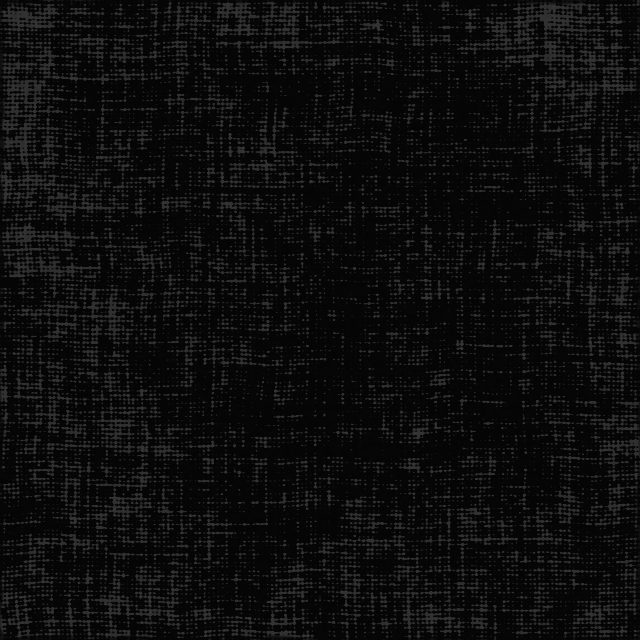
Reproduce this texture procedurally as a Shadertoy shader.

```glsl
// Worn black woven cloth: broken grey thread specks, denser toward the corners.

float hash(vec2 p) {
    vec3 q = fract(p.xyx * vec3(0.1031, 0.1030, 0.0973));
    q += dot(q, q.yzx + 33.33);
    return fract((q.x + q.y) * q.z);
}

// Value noise, centred on zero
float noise(vec2 p) {
    vec2 cell = floor(p), f = fract(p);
    f = f * f * (3.0 - 2.0 * f);
    float low = mix(hash(cell), hash(cell + vec2(1, 0)), f.x);
    float high = mix(hash(cell + vec2(0, 1)), hash(cell + vec2(1, 1)), f.x);
    return mix(low, high, f.y) - 0.5;
}

float blotches(vec2 p) {
    float sum = 0.0, weight = 0.6;
    for (int i = 0; i < 4; i++) {
        sum += weight * noise(p);
        p = p * 2.1 + 17.3;
        weight *= 0.6;
    }
    return sum;
}

// Strength of one thread set: fine ridges that fade in and out along their length
float threads(float across, float along, float ridge, float seed) {
    float strength = 0.55 * noise(vec2(across + seed, along * 22.0))
                   + 0.40 * noise(vec2(across + seed * 2.0, along * 5.0));
    return ridge * cos(6.28318 * across) + strength;
}

void mainImage(out vec4 fragColor, in vec2 fragCoord) {
    vec2 uv = fragCoord / iResolution.xy;

    // Slightly wandering warp and weft
    float column = uv.x * 144.0 + 0.9 * noise(uv * vec2(5.0, 14.0));
    float row = uv.y * 148.0 + 0.9 * noise(uv * vec2(14.0, 5.0) + 40.0);
    float weave = threads(column, uv.y, 0.20, 200.0)
                + threads(row, uv.x, 0.28, 500.0);

    // Ragged grain, wider than tall
    float grain = 0.75 * noise(uv * vec2(150.0, 215.0) + 70.0)
                + 0.35 * noise(uv * vec2(270.0, 350.0) + 310.0);

    // Wear grows outward and gathers in patches
    vec2 fromCentre = 2.0 * uv - 1.0;
    float wear = 0.20 * dot(fromCentre, fromCentre)
               + 0.50 * blotches(uv * 7.0 + 3.0);

    // Thin dark rim with an uneven edge
    vec2 margin = min(uv, 1.0 - uv);
    float rim = min(margin.x, margin.y) + 0.008 * noise(uv * 40.0);
    float inside = smoothstep(0.001, 0.007, rim);

    float level = weave + grain + wear - 0.48;
    float speck = smoothstep(-0.25, 0.25, level) * mix(0.25, 1.0, inside);

    float thread = 0.19 + 0.03 * noise(uv * 90.0 + 11.0);
    float ground = 0.021 + 0.008 * noise(uv * 180.0);
    fragColor = vec4(vec3(mix(ground, thread, speck)), 1.0);
}
```
